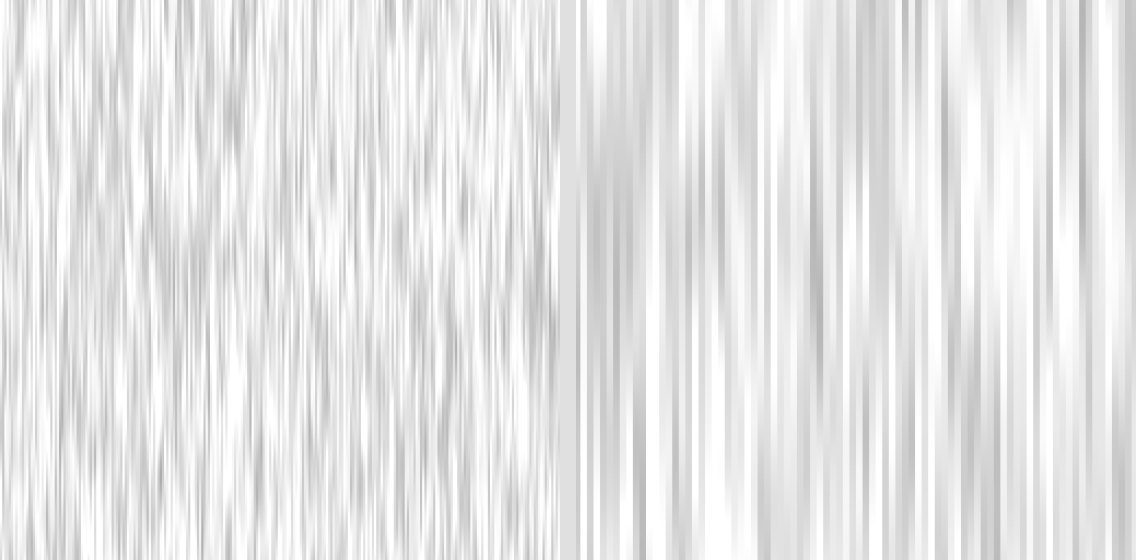
Left, the full canvas; right, a detail of the centre.
Give the GLSL for this texture, as a WebGL 2 fragment shader.

```glsl
#version 300 es
precision highp float;
// Fine vertical brushed streaks in pale neutral greys.

uniform vec2 u_resolution;
out vec4 fragColor;

float hash(vec2 p) {
    vec3 q = fract(vec3(p.xyx) * vec3(0.1031, 0.1030, 0.0973));
    q += dot(q, q.yzx + 33.33);
    return fract((q.x + q.y) * q.z);
}

// Smooth random shade along one strand, with its own vertical offset.
float strand(float id, float y) {
    y += 7.0 * hash(vec2(id, 91.0));
    float node = floor(y);
    float a = hash(vec2(id, node));
    float b = hash(vec2(id, node + 1.0));
    return mix(a, b, smoothstep(0.0, 1.0, y - node));
}

// Wider strands that melt into their neighbours.
float broadStrand(float x, float y) {
    float id = floor(x);
    return mix(strand(id, y), strand(id + 1.0, y), smoothstep(0.0, 1.0, x - id));
}

// Grey level of one column at height y.
float columnShade(float column, float y) {
    float tone = 0.70 * (strand(column + 11.0, y * 7.5) - 0.5);
    tone += 0.25 * (strand(column + 503.0, y * 17.0) - 0.5);
    tone += 0.60 * (broadStrand(column * 0.37 + 1009.0, y * 8.0) - 0.5);
    return clamp(0.907 + 0.337 * tone, 0.0, 1.0);
}

void main() {
    vec2 uv = gl_FragCoord.xy / u_resolution.y;

    // Blend the two columns under the pixel by their coverage.
    float x = uv.x * 256.0;
    float footprint = 256.0 / u_resolution.y;
    float right = x + 0.5 * footprint;
    float coverage = clamp(fract(right) / footprint, 0.0, 1.0);
    float shade = mix(columnShade(floor(right - footprint), uv.y),
                      columnShade(floor(right), uv.y), coverage);

    fragColor = vec4(vec3(shade), 1.0);
}
```
